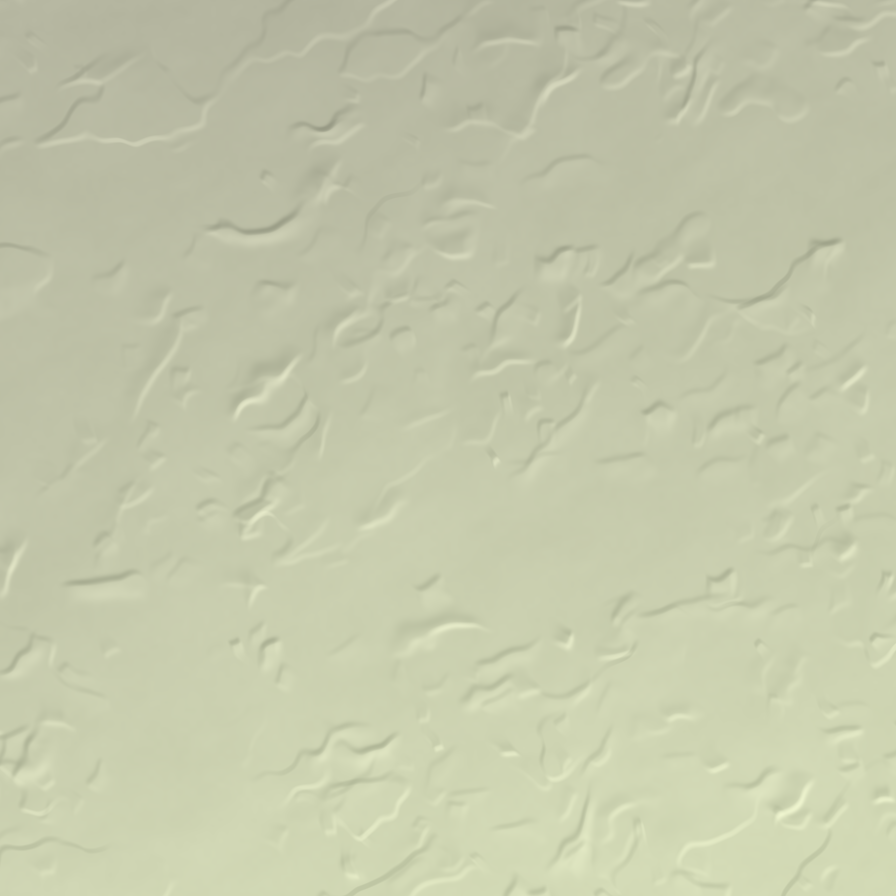
Write a WebGL 2 fragment shader that draws this texture.

```glsl
#version 300 es
precision highp float;
// Hand-trowelled plaster under soft light that brightens towards the bottom.
// A height field of scattered tapered strokes and low raised patches is
// embossed along the light direction over a smooth colour gradient.

uniform vec2 u_resolution;
out vec4 outColor;

const vec3 SHADE_COLOR = vec3(0.706, 0.710, 0.624);
const vec3 LIT_COLOR = vec3(0.828, 0.855, 0.713);
const vec3 RELIEF_TINT = vec3(1.0, 0.98, 0.90);
const vec2 LIGHT_DIR = vec2(0.50, -0.866);
const float EMBOSS_STEP = 0.0056;
const float RELIEF_GAIN = 0.165;
const float STROKE_ANGLE = 0.58;
const float ANGLE_SPREAD = 1.25;
const float SHARP_SIDE = 0.0040;
const float SOFT_SIDE = 0.0130;
const float PATCH_HEIGHT = 0.50;
const float UNDULATION = 0.026;
const float MOTTLE = 0.014;

vec4 hash4(vec2 p) {
  vec4 h = fract(p.xyxy * vec4(0.1031, 0.1030, 0.0973, 0.1099));
  h += dot(h, h.wzxy + 33.33);
  return fract((h.xxyz + h.yzzw) * h.zywx);
}

float noise(vec2 p) {
  vec2 i = floor(p), f = fract(p);
  f = f * f * (3.0 - 2.0 * f);
  float low = mix(hash4(i).x, hash4(i + vec2(1, 0)).x, f.x);
  float high = mix(hash4(i + vec2(0, 1)).x, hash4(i + vec2(1, 1)).x, f.x);
  return mix(low, high, f.y);
}

vec2 noise2(vec2 p) {
  return vec2(noise(p), noise(p + 37.7)) - 0.5;
}

vec2 rotate(vec2 p, float angle) {
  float c = cos(angle), s = sin(angle);
  return vec2(c * p.x + s * p.y, c * p.y - s * p.x);
}

// Tapered, bent ridges, one per grid cell, steep on one side only.
float strokes(vec2 p, float cells, float seed, float density) {
  vec2 base = floor(p * cells);
  float height = 0.0;
  for (int j = -1; j <= 1; j++) {
    for (int i = -1; i <= 1; i++) {
      vec2 id = base + vec2(i, j);
      vec4 place = hash4(id + seed);
      vec4 form = hash4(id + seed + 71.3);
      vec2 center = (id + place.xy) / cells;
      float cluster = noise(center * 5.0 + 17.0);
      float present = step(form.x, density * smoothstep(0.15, 0.65, cluster));
      float halfLength = mix(0.18, 0.65, place.w * place.w) / cells;
      vec2 v = rotate(p - center, STROKE_ANGLE + (place.z - 0.5) * ANGLE_SPREAD);
      v.y += (form.z - 0.5) * 0.6 * v.x * v.x / halfLength;
      float taper = 1.0 - smoothstep(0.35, 1.0, abs(v.x) / halfLength);
      float side = form.w < 0.5 ? v.y : -v.y;
      float across = v.y / (side > 0.0 ? SHARP_SIDE : SOFT_SIDE);
      float strength = mix(0.25, 1.15, form.y * form.y);
      height += present * taper * strength * exp(-across * across);
    }
  }
  return height;
}

// Flat raised islands whose edges fade in and out.
float patches(vec2 p) {
  vec2 q = rotate(p, STROKE_ANGLE) * vec2(8.0, 16.0) + 5.0;
  float field = 0.65 * noise(q) + 0.35 * noise(q * 2.3 + 11.0);
  float edge = smoothstep(0.560, 0.620, field);
  return edge * smoothstep(0.42, 0.75, noise(p * 7.0 + 23.0));
}

float relief(vec2 p) {
  vec2 q = p + 0.024 * noise2(p * 15.0) + 0.012 * noise2(p * 48.0 + 9.0);
  float height = strokes(q, 7.0, 3.0, 1.0);
  height += 0.85 * strokes(q, 12.0, 41.0, 0.85);
  height += 0.60 * strokes(q, 21.0, 97.0, 0.75);
  return height + PATCH_HEIGHT * patches(q);
}

void main() {
  vec2 p = gl_FragCoord.xy / u_resolution;

  // Broad illumination
  float light = 0.86 * (1.0 - p.y) + 0.20 * p.x - 0.03;
  light += 0.12 * (noise(p * 2.5 + 4.0) - 0.5);
  vec3 color = mix(SHADE_COLOR, LIT_COLOR, clamp(light, 0.0, 1.0));

  // Gentle swells of the wall, drawn out along the strokes
  vec2 along = rotate(p, STROKE_ANGLE);
  float swell = 0.6 * noise(along * vec2(5.0, 11.0) + 51.0);
  swell += 0.4 * noise(along * vec2(12.0, 25.0) + 83.0);
  color += UNDULATION * (swell - 0.5);

  // Embossed relief, compressed at the extremes
  vec2 offset = 0.5 * EMBOSS_STEP * LIGHT_DIR;
  float slope = relief(p - offset) - relief(p + offset);
  slope /= 1.0 + 0.4 * abs(slope);
  color += RELIEF_GAIN * slope * RELIEF_TINT;

  // Faint surface mottling
  color += MOTTLE * (0.6 * noise(along * vec2(28.0, 60.0)) + 0.4 * noise(p * 130.0) - 0.5);

  outColor = vec4(clamp(color, 0.0, 1.0), 1.0);
}
```
